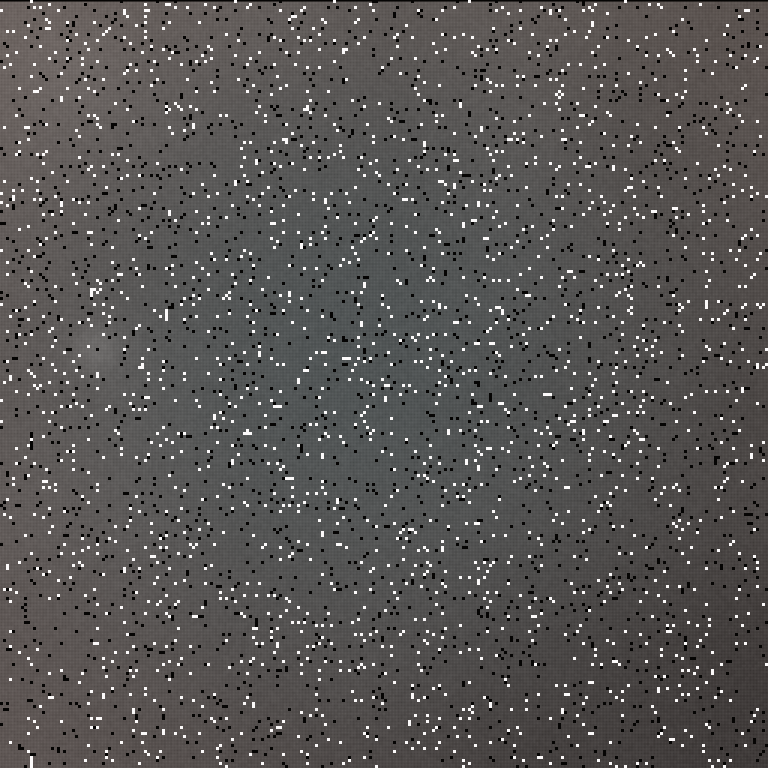
Reproduce this texture procedurally as a WebGL 2 fragment shader.

```glsl
#version 300 es
precision highp float;

uniform vec2 u_resolution;
out vec4 fragColor;

const float GRAINS = 256.0;        // grain cells across the canvas
const float PEPPER_SHARE = 0.039;
const float SALT_SHARE = 0.034;
const vec3 PEPPER = vec3(0.02, 0.015, 0.01);
const vec3 SALT = vec3(0.99, 0.98, 0.98);

float hash(vec2 p, float seed) {
    vec3 q = fract(vec3(p.xyx + seed) * vec3(0.1031, 0.1030, 0.0973));
    q += dot(q, q.yzx + 33.33);
    return fract((q.x + q.y) * q.z);
}

float valueNoise(vec2 p, float seed) {
    vec2 cell = floor(p);
    vec2 f = smoothstep(0.0, 1.0, fract(p));
    float low = mix(hash(cell, seed), hash(cell + vec2(1, 0), seed), f.x);
    float high = mix(hash(cell + vec2(0, 1), seed), hash(cell + vec2(1, 1), seed), f.x);
    return mix(low, high, f.y);
}

float glow(vec2 uv, vec2 center, float radius) {
    vec2 d = (uv - center) / radius;
    return exp(-dot(d, d));
}

// Triangle wave in the range -1 to 1
float triangle(float t) {
    return abs(fract(t) - 0.5) * 4.0 - 1.0;
}

// Warm rim around a cool center, darkening to the lower right
vec3 backdrop(vec2 uv) {
    vec3 left = mix(vec3(0.37, 0.335, 0.325), vec3(0.425, 0.385, 0.37), uv.y);
    vec3 right = mix(vec3(0.235, 0.215, 0.21), vec3(0.365, 0.33, 0.315), uv.y);
    vec3 rim = mix(left, right, smoothstep(0.0, 1.0, uv.x));
    vec3 color = mix(rim, vec3(0.325, 0.345, 0.348), 0.95 * glow(uv, vec2(0.46, 0.53), 0.42));
    color += 0.07 * glow(uv, vec2(0.125, 0.545), 0.03);
    color += 0.03 * glow(uv, vec2(0.10, 0.91), 0.07);
    return color + 0.02 * (valueNoise(uv * 6.0, 5.0) - 0.5);
}

// Fine diagonal crosshatch with a little irregular tone
float weave(vec2 uv) {
    float hatch = triangle((uv.x + uv.y) * 120.0) * triangle((uv.x - uv.y) * 120.0);
    return 0.035 * hatch + 0.03 * (valueNoise(uv * GRAINS, 11.0) - 0.5);
}

// Coverage of the square grain filling one cell
float squareMask(vec2 local, float pixel) {
    vec2 d = abs(local - 0.5) - 0.5;
    return clamp(0.5 - max(d.x, d.y) / pixel, 0.0, 1.0);
}

vec3 addGrains(vec3 color, vec2 uv, float pixel) {
    vec2 p = uv * GRAINS;
    float pick = hash(floor(p), 2.0);
    float mask = squareMask(fract(p), pixel * GRAINS);
    color = mix(color, PEPPER, mask * step(pick, PEPPER_SHARE));
    return mix(color, SALT, mask * step(1.0 - SALT_SHARE, pick));
}

void main() {
    vec2 uv = gl_FragCoord.xy / u_resolution;
    float pixel = 1.0 / min(u_resolution.x, u_resolution.y);

    vec3 color = backdrop(uv) + weave(uv);

    // Thin dark strip along the top edge
    float strip = clamp((uv.y - 0.998) / pixel + 0.5, 0.0, 1.0);
    color = mix(color, PEPPER, strip);

    fragColor = vec4(addGrains(color, uv, pixel), 1.0);
}
```
